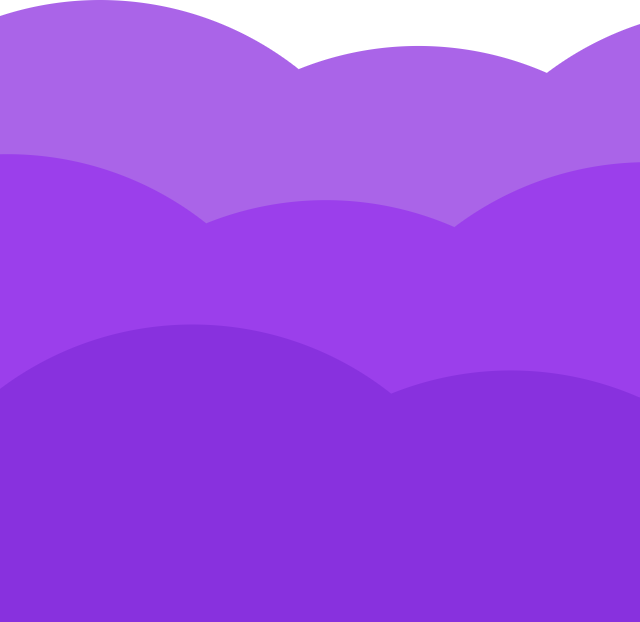
A WebGL 2 fragment shader for this background:

```glsl
#version 300 es
precision highp float;

uniform vec2 u_resolution;
out vec4 fragColor;

// Signed distance to a round-topped column hanging down from its crest
float bump(vec2 p, vec2 crest) {
    vec2 q = p - crest - vec2(0.0, 0.5);
    return length(vec2(q.x, min(q.y, 0.0))) - 0.5;
}

// Three overlapping bumps form one bank of cloud
float cloudBank(vec2 p) {
    float d = bump(p, vec2(0.1563, 0.0));
    d = min(d, bump(p, vec2(0.6536, 0.0718)));
    return min(d, bump(p, vec2(1.1563, 0.0125)));
}

void main() {
    // Canvas widths, with depth measured downward from the top edge
    vec2 p = vec2(gl_FragCoord.x, u_resolution.y - gl_FragCoord.y) / u_resolution.x;
    float pixel = 1.0 / u_resolution.x;

    vec2 offsets[3] = vec2[3](vec2(0.0), vec2(-0.1445, 0.2409), vec2(0.1445, 0.507));
    vec3 tints[3] = vec3[3](vec3(0.665, 0.392, 0.91), vec3(0.608, 0.247, 0.922), vec3(0.533, 0.194, 0.871));

    // Paint the banks from back to front over a white sky
    vec3 color = vec3(1.0);
    for (int i = 0; i < 3; i++) {
        float edge = cloudBank(p - offsets[i]) / pixel;
        color = mix(color, tints[i], clamp(0.5 - edge, 0.0, 1.0));
    }
    fragColor = vec4(color, 1.0);
}
```
